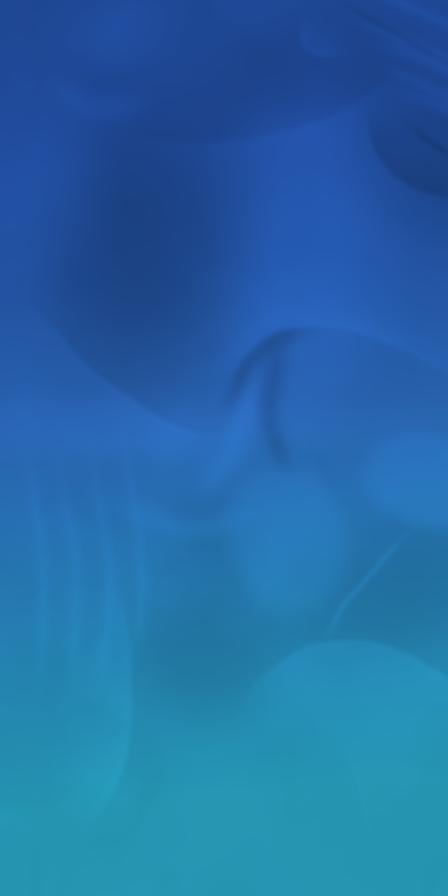
Reproduce this background procedurally as a Shadertoy shader.

```glsl
float hash(vec2 p) {
    vec3 q = fract(p.xyx * 0.1031);
    q += dot(q, q.yzx + 33.33);
    return fract((q.x + q.y) * q.z);
}

float noise(vec2 p) {
    vec2 i = floor(p), f = fract(p);
    f = f * f * (3.0 - 2.0 * f);
    return mix(mix(hash(i), hash(i + vec2(1, 0)), f.x),
               mix(hash(i + vec2(0, 1)), hash(i + vec2(1, 1)), f.x), f.y);
}

float fbm(vec2 p) {
    float sum = 0.0, amp = 0.5;
    for (int i = 0; i < 4; i++) {
        sum += amp * noise(p);
        p = mat2(1.6, 1.2, -1.2, 1.6) * p + 7.3;
        amp *= 0.5;
    }
    return sum;
}

float ramp(float a, float b, float x) { return clamp((x - a) / (b - a), 0.0, 1.0); }

// Rotated ellipse; softness 1 fades from the centre outwards
float puff(vec2 p, vec2 centre, vec2 radius, float angle, float softness) {
    float c = cos(angle), s = sin(angle);
    vec2 q = mat2(c, -s, s, c) * (p - centre);
    return 1.0 - smoothstep(1.0 - softness, 1.0 + softness, length(q / radius));
}

// Signed distance to a quadratic curve (positive on its left) and position along it
vec2 curve(vec2 p, vec2 a, vec2 b, vec2 c) {
    const int STEPS = 14;
    float best = 1e5, side = 1.0, along = 0.0;
    vec2 start = a;
    for (int i = 1; i <= STEPS; i++) {
        float t = float(i) / float(STEPS);
        vec2 end = mix(mix(a, b, t), mix(b, c, t), t);
        vec2 e = end - start, v = p - start;
        float h = clamp(dot(v, e) / dot(e, e), 0.0, 1.0);
        float d = length(v - e * h);
        if (d < best) {
            best = d;
            side = e.x * v.y - e.y * v.x < 0.0 ? -1.0 : 1.0;
            along = (float(i) - 1.0 + h) / float(STEPS);
        }
        start = end;
    }
    return vec2(best * side, along);
}

float taper(float t) { return smoothstep(0.0, 0.3, t) * smoothstep(1.0, 0.7, t); }

// Veil with a crisp edge, fading away to the left of the curve
float fold(vec2 p, vec2 a, vec2 b, vec2 c, float fade) {
    vec2 k = curve(p, a, b, c);
    return smoothstep(-0.008, 0.012, k.x) * exp(-max(k.x, 0.0) / fade) * taper(k.y);
}

float strand(vec2 p, vec2 a, vec2 b, vec2 c, float width) {
    vec2 k = curve(p, a, b, c);
    return exp(-k.x * k.x / (width * width)) * taper(k.y);
}

vec3 waterGradient(float y) {
    vec3 col = vec3(0.142, 0.585, 0.695);
    col = mix(col, vec3(0.14, 0.50, 0.685), ramp(0.22, 0.58, y));
    col = mix(col, vec3(0.15, 0.43, 0.69), ramp(0.58, 0.88, y));
    col = mix(col, vec3(0.155, 0.375, 0.67), ramp(0.88, 1.08, y));
    col = mix(col, vec3(0.13, 0.315, 0.62), ramp(1.08, 1.4, y));
    return mix(col, vec3(0.12, 0.28, 0.58), ramp(1.4, 1.75, y));
}

float upperSmoke(vec2 p) {
    float tone = -0.15 * puff(p, vec2(0.32, 1.42), vec2(0.17, 0.27), -0.25, 0.8);
    tone += 0.13 * puff(p, vec2(0.70, 1.48), vec2(0.16, 0.30), -0.15, 0.8);
    tone += 0.07 * puff(p, vec2(0.06, 1.6), vec2(0.14, 0.2), 0.0, 0.6);
    tone += 0.08 * puff(p, vec2(0.27, 1.93), vec2(0.10, 0.07), 0.3, 0.8);
    tone -= 0.10 * puff(p, vec2(0.93, 1.68), vec2(0.13, 0.18), 0.4, 0.8);
    tone -= 0.07 * puff(p, vec2(0.72, 1.87), vec2(0.2, 0.09), 0.3, 0.8);
    tone += 0.08 * fold(p, vec2(0.92, 1.88), vec2(0.70, 1.62), vec2(0.25, 1.70), 0.12);
    tone += 0.08 * strand(p, vec2(0.12, 1.86), vec2(0.18, 1.68), vec2(0.38, 1.80), 0.03);
    tone += 0.12 * fold(p, vec2(0.69, 2.0), vec2(0.62, 1.82), vec2(0.82, 1.89), 0.05);
    tone -= 0.14 * fold(p, vec2(0.82, 1.78), vec2(0.80, 1.55), vec2(1.12, 1.55), 0.06);
    // Fanned threads in the upper right corner
    for (int i = 0; i < 7; i++) {
        float n = float(i), r = hash(vec2(n, 4.0));
        vec2 a = vec2(0.70 + 0.03 * n, 2.08 - 0.055 * n);
        vec2 c = vec2(1.12, 1.84 - 0.045 * n + 0.08 * r);
        tone += (r > 0.4 ? 0.09 : -0.09) * strand(p, a, mix(a, c, 0.6) + 0.06 * (r - 0.3), c, 0.007 + 0.01 * r);
    }
    return tone;
}

float middleSmoke(vec2 p) {
    float tone = 0.06 * puff(p, vec2(0.3, 1.05), vec2(0.5, 0.06), 0.0, 0.8);
    tone += 0.09 * fold(p, vec2(0.52, 1.03), vec2(0.30, 1.03), vec2(0.02, 1.38), 0.10);
    // Arch and its shaded hollow
    tone += 0.10 * fold(p, vec2(0.48, 1.05), vec2(0.58, 1.50), vec2(1.12, 1.06), 0.05);
    tone -= 0.14 * strand(p, vec2(0.50, 1.03), vec2(0.54, 1.28), vec2(0.72, 1.27), 0.022);
    tone -= 0.13 * strand(p, vec2(0.64, 1.30), vec2(0.55, 1.05), vec2(0.68, 0.92), 0.025);
    tone += 0.09 * strand(p, vec2(0.58, 1.24), vec2(0.55, 0.98), vec2(0.42, 0.88), 0.035);
    // Hanging plume and side puff
    tone += 0.07 * puff(p, vec2(0.64, 0.80), vec2(0.13, 0.17), 0.2, 0.25);
    tone -= 0.06 * puff(p, vec2(0.48, 0.78), vec2(0.09, 0.12), 0.0, 0.8);
    tone += 0.08 * puff(p, vec2(0.96, 0.93), vec2(0.14, 0.10), -0.2, 0.25);
    tone += 0.05 * strand(p, vec2(0.22, 0.92), vec2(0.40, 0.74), vec2(0.60, 0.88), 0.025);
    return tone;
}

float lowerSmoke(vec2 p) {
    float tone = -0.09 * puff(p, vec2(0.88, 0.68), vec2(0.24, 0.13), 0.3, 0.8);
    tone -= 0.09 * puff(p, vec2(0.45, 0.53), vec2(0.14, 0.12), -0.3, 0.8);
    tone += 0.09 * fold(p, vec2(1.2, 0.34), vec2(0.72, 0.80), vec2(0.50, 0.36), 0.20);
    tone += 0.08 * strand(p, vec2(0.73, 0.56), vec2(0.77, 0.70), vec2(0.95, 0.84), 0.008);
    tone += 0.08 * fold(p, vec2(0.17, 0.10), vec2(0.40, 0.44), vec2(0.23, 0.74), 0.08);
    // Thin rising threads on the left
    for (int i = 0; i < 4; i++) {
        float n = float(i), r = hash(vec2(n, 9.0));
        vec2 foot = vec2(0.08 + 0.07 * n, 0.36 + 0.1 * r);
        tone += 0.04 * strand(p, foot, foot + vec2(0.06, 0.25), foot + vec2(-0.04, 0.65), 0.014);
    }
    return tone;
}

void mainImage(out vec4 fragColor, in vec2 fragCoord) {
    vec2 p = fragCoord / iResolution.xy * vec2(1.0, 2.0);
    vec2 drift = vec2(fbm(p * 4.0), fbm(p * 4.0 + 19.0)) - 0.47;
    vec2 q = p + 0.035 * drift;
    float tone = upperSmoke(q) + middleSmoke(q) + lowerSmoke(q);
    tone += 0.06 * (fbm(q * vec2(5.0, 3.0) + 3.0 * drift) - 0.47);
    vec3 col = waterGradient(p.y - 0.08 * (p.x - 0.5)) * (1.0 + tone);
    fragColor = vec4(col, 1.0);
}
```
